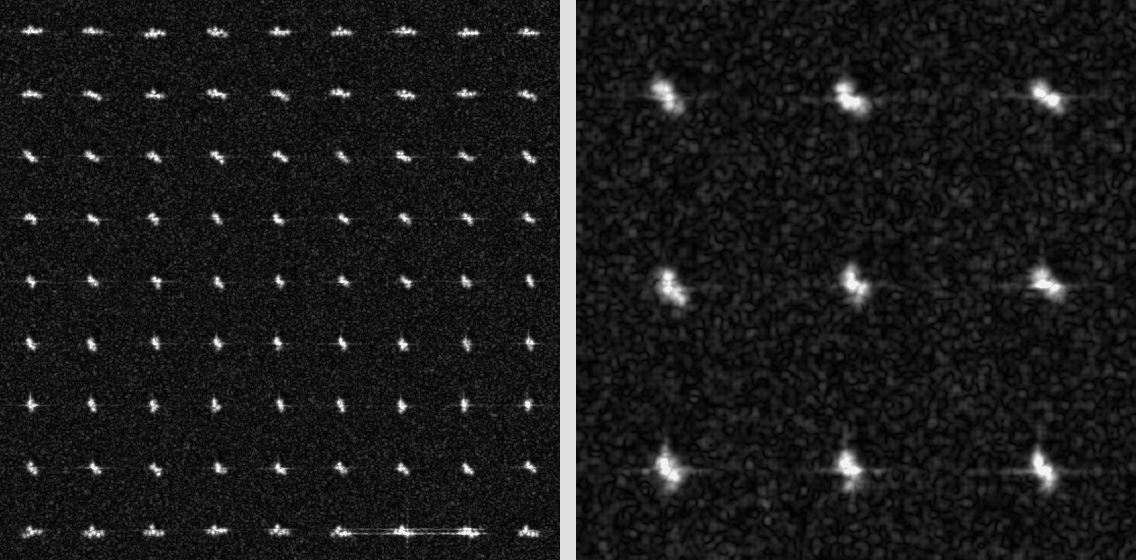
Left: the whole. Right: its middle third, enlarged.
Give the GLSL for this pattern, as a WebGL 1 fragment shader.

```glsl
precision highp float;
// A nine by nine grid of radar echoes on dark speckle. Each echo is a small
// cluster of soft dots whose axis turns from row to row, with faint streaks;
// the speckle is the magnitude of a smoothed complex Gaussian noise.

uniform vec2 u_resolution;

float hash(vec2 p) {
  vec3 q = fract(vec3(p.xyx) * 0.1031);
  q += dot(q, q.yzx + 33.33);
  return fract((q.x + q.y) * q.z);
}

// Complex Gaussian sample at a lattice point (Box-Muller)
vec2 gaussian(vec2 cell) {
  float radius = sqrt(-2.0 * log(hash(cell + 3.7) + 1e-4));
  float phase = 6.2832 * hash(cell + 91.3);
  return radius * vec2(cos(phase), sin(phase));
}

// Speckle magnitude, blended so that its variance stays even
float speckle(vec2 p) {
  vec2 cell = floor(p), f = fract(p);
  vec2 sum = vec2(0.0);
  float power = 0.0;
  for (int j = 0; j < 2; j++) {
    for (int i = 0; i < 2; i++) {
      vec2 corner = vec2(float(i), float(j));
      vec2 w = mix(1.0 - f, f, corner);
      float weight = w.x * w.y;
      sum += weight * gaussian(cell + corner);
      power += weight * weight;
    }
  }
  return length(sum) / sqrt(power);
}

float dot2d(vec2 d, float sharpness) {
  return exp(-sharpness * dot(d, d));
}

// Bright scatterers along a turning axis, plus one fixed upper-left bump
float cluster(vec2 p, vec2 id, float row) {
  float turn = row < 6.5 ? row / 6.0 : (8.0 - row) * 0.5;
  float angle = -1.5708 * turn + 0.25 * (hash(id + 5.0) - 0.5);
  vec2 axis = vec2(cos(angle), sin(angle));
  vec2 across = vec2(-axis.y, axis.x);
  float reach = mix(0.125, 0.068, smoothstep(0.0, 0.6, turn));
  float light = 0.0;
  for (int k = 0; k < 5; k++) {
    float t = float(k) * 0.5 - 1.0;
    vec2 seed = id * 7.0 + float(k) * 13.0;
    float offset = (hash(seed) - 0.5) * 0.055;
    vec2 pos = axis * t * reach + across * offset;
    pos.y -= 0.035 * smoothstep(6.0, 8.0, row);
    float gain = mix(0.62, 1.08, hash(seed + 41.0)) * (1.0 - 0.2 * t * t);
    light = max(light, gain * dot2d(p - pos, 520.0));
  }
  vec2 bump = vec2(-0.035, 0.045) + 0.02 * (hash(id + 61.0) - 0.5);
  return max(light, 0.88 * dot2d(p - bump, 560.0));
}

// Faint sidelobes: a horizontal line, and an upward spike in the lower rows
float sidelobes(vec2 p, vec2 id, float row) {
  float strength = hash(id + 23.0);
  float edge = smoothstep(0.5, 0.35, abs(p.x));
  float line = exp(-abs(p.x) * 6.5) * exp(-p.y * p.y * 2800.0) * edge;
  float late = smoothstep(3.5, 6.0, row) * (1.0 - smoothstep(6.0, 7.5, row));
  float spike = exp(-pow((p.x + 0.03) * 55.0, 2.0))
              * smoothstep(-0.05, 0.03, p.y) * smoothstep(0.32, 0.05, p.y);
  return line * mix(0.15, 0.5, strength)
       + spike * (0.06 + 0.34 * late) * mix(0.5, 1.0, strength);
}

// Strong double streak through the right part of the bottom row
float bottomStreak(vec2 g) {
  float span = smoothstep(4.9, 6.3, g.x) * (1.0 - smoothstep(7.6, 8.05, g.x));
  float lower = exp(-pow((g.y - 0.425) * 55.0, 2.0));
  float upper = exp(-pow((g.y - 0.495) * 65.0, 2.0));
  float near = exp(-abs(fract(g.x) - 0.5) * 5.0);
  float spike = exp(-pow((fract(g.x) - 0.55) * 45.0, 2.0))
              * exp(-abs(g.y - 0.46) * 7.0);
  return span * ((lower + 0.65 * upper) * (0.28 + 0.5 * near) + 0.4 * spike);
}

void main() {
  vec2 uv = gl_FragCoord.xy / u_resolution;
  vec2 grid = uv * 9.0;
  vec2 id = floor(grid);
  float row = 8.0 - id.y;

  // Small drift of each echo about its cell centre
  vec2 drift = vec2(hash(id + 11.0), hash(id + 17.0)) - 0.5;
  vec2 p = fract(grid) - vec2(0.5, 0.475) - drift * vec2(0.06, 0.035);

  // Speckled ground with a soft shadow above each echo
  float grain = speckle(uv * 275.0);
  float shadow = 0.45 * dot2d((p - vec2(0.04, 0.12)) * vec2(1.2, 1.0), 90.0);
  float shade = 0.064 * grain * (1.0 - shadow);

  // Streaks broken up by grain, then the bright cluster
  float broken = 0.35 + 0.5 * speckle(uv * vec2(150.0, 275.0) + 40.0);
  shade += (sidelobes(p, id, row) + bottomStreak(grid) * step(grid.y, 1.0)) * broken;
  shade += cluster(p, id, row) * (0.86 + 0.08 * grain);

  gl_FragColor = vec4(vec3(min(shade, 0.95)), 1.0);
}
```
